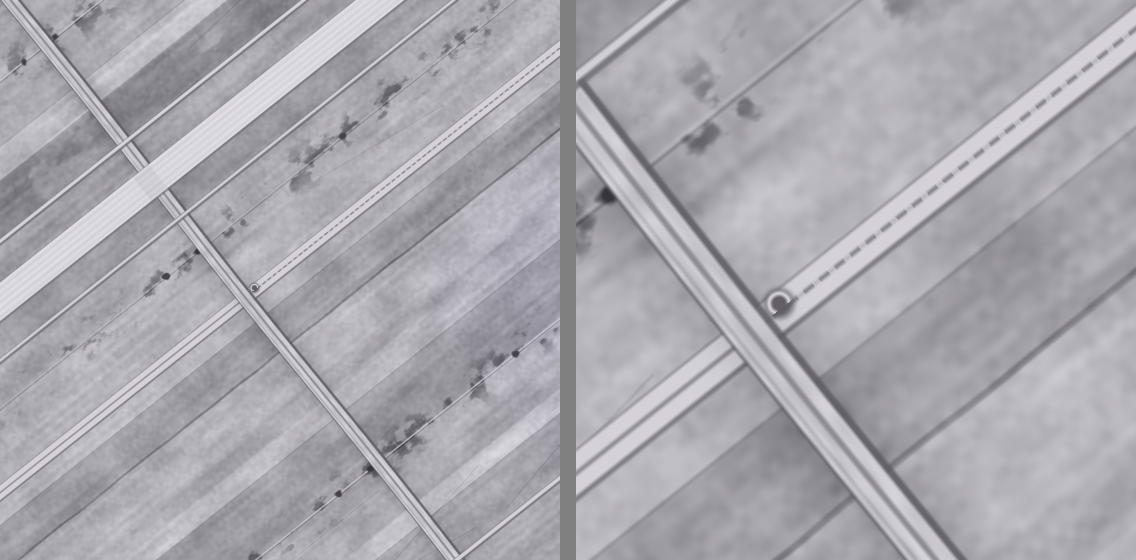
Left: the whole. Right: its middle third, enlarged.
Write a three.js fragment shader that draws this texture.

```glsl
// Weathered grey boards running diagonally, with pale battens, nail rows and one crossing rod.
varying vec2 vUv;

float hash(vec2 p) {
  vec3 q = fract(vec3(p.xyx) * 0.1031);
  q += dot(q, q.yzx + 33.33);
  return fract((q.x + q.y) * q.z);
}

float noise(vec2 p) {
  vec2 i = floor(p), f = fract(p);
  f = f * f * (3.0 - 2.0 * f);
  return mix(mix(hash(i), hash(i + vec2(1.0, 0.0)), f.x),
             mix(hash(i + vec2(0.0, 1.0)), hash(i + 1.0), f.x), f.y);
}

float fbm(vec2 p) {
  float sum = 0.0, amp = 0.5;
  for (int i = 0; i < 4; i++) {
    sum += amp * noise(p);
    p = p * 2.03 + 17.1;
    amp *= 0.5;
  }
  return sum;
}

// Soft stripe of half width w around d = 0
float stripe(float d, float w) {
  return 1.0 - smoothstep(w - 0.0015, w + 0.0015, abs(d));
}

// Soft board between a and b
float board(float v, float a, float b) {
  return smoothstep(a - 0.002, a + 0.002, v) - smoothstep(b - 0.002, b + 0.002, v);
}

// Pale wire with a dark line along each side
float wire(float tone, float d, float w, float pale) {
  tone = mix(tone, 0.43, 0.75 * stripe(d - 0.0015, w + 0.0025));
  return mix(tone, pale, stripe(d, w));
}

void main() {
  // u runs along the boards, v across them from the upper left
  vec2 p = vec2(vUv.x, 1.0 - vUv.y);
  float u = dot(p, vec2(0.783, -0.622));
  float v = dot(p, vec2(0.622, 0.783));
  vec2 g = vec2(u, v) + 5.0;

  // Board tones
  float tone = 0.675;
  tone += 0.06 * (board(v, 0.205, 0.252) + board(v, 0.92, 0.957) + board(v, 1.165, 1.2));
  tone -= 0.13 * board(v, 0.255, 0.335);
  tone -= 0.05 * (board(v, 0.34, 0.395) + board(v, 0.957, 1.067) + board(v, 1.2, 1.29));
  tone -= 0.06 * (board(v, 0.449, 0.502) + board(v, 0.735, 0.802));
  tone += 0.025 * (board(v, 0.571, 0.735) + board(v, 0.802, 0.92));

  // Grain along the boards, mottling and fine grit
  tone += 0.07 * (noise(g * vec2(5.0, 130.0)) - 0.5);
  tone += 0.05 * (noise(g * vec2(3.0, 38.0)) - 0.5);
  tone += 0.20 * (fbm(g * vec2(14.0, 22.0)) - 0.47);
  tone += 0.06 * (noise(g * 150.0) - 0.5);
  tone += 0.09 * board(v, 0.25, 0.34) * smoothstep(0.48, 0.56, fbm(g * vec2(9.0, 16.0)));

  // Seams between boards
  float seamWear = 0.45 + 0.55 * noise(g * vec2(16.0, 3.0));
  tone -= 0.26 * seamWear * stripe(v - 0.802 - 0.002 * noise(g * 20.0), 0.002);
  tone -= 0.13 * seamWear * (stripe(v - 0.735, 0.001) + stripe(v - 0.254, 0.001));
  tone -= 0.08 * (stripe(v - 0.205, 0.001) + stripe(v - 0.957, 0.001) + stripe(v - 1.2, 0.001));

  // Faint slanting scratches
  for (int i = 0; i < 9; i++) {
    float k = float(i);
    vec2 c = vec2(hash(vec2(k, 3.0)) - 0.4, 0.1 + 1.2 * hash(vec2(k, 8.0)));
    vec2 q = vec2(u, v) - c;
    float slope = 0.4 * (hash(vec2(k, 5.0)) - 0.5);
    tone -= 0.09 * stripe(q.y - slope * q.x, 0.0006) * stripe(q.x, 0.13);
  }

  // Nail rows: stains, thin wire and dark knots
  for (int i = 0; i < 3; i++) {
    float k = float(i);
    float d = v - (0.113 + 0.439 * k + 0.019 * k * k);
    float stain = smoothstep(0.53, 0.70, fbm(g * vec2(34.0, 48.0) + k * 9.0));
    tone -= 0.26 * stain * exp(-d * d * 1100.0);
    float paleWire = i == 1 ? 0.3 : 0.8;
    tone -= 0.14 * stripe(d - 0.0025, 0.001);
    tone = mix(tone, 0.80, paleWire * stripe(d, 0.0013));
    float shift = i == 0 ? 0.04 : 0.0;
    for (int j = 0; j < 3; j++) {
      float nailU = (j == 2 ? 0.328 : -0.075 + 0.072 * float(j)) + shift;
      float r = length(vec2(u - nailU, d) * vec2(0.85, 1.0));
      r += 0.004 * (noise(g * 160.0) - 0.5);
      tone = mix(tone, 0.27, 1.0 - smoothstep(0.003, 0.0075, r));
    }
  }

  // Double batten, perforated on the right side of the rod
  float batten = v - 0.689;
  tone = mix(tone, 0.45, 0.8 * stripe(batten - 0.001, 0.0125));
  tone = mix(tone, 0.83, stripe(batten, 0.0105));
  float dash = u > 0.02 ? 0.35 + 0.65 * step(0.4, fract(u * 85.0)) : 0.9;
  tone = mix(tone, 0.53, dash * stripe(batten, 0.0013));

  // Crossing rod with grooved middle and shaded sides
  float rod = u - 0.013 - 0.002 * sin(v * 7.0);
  tone -= 0.10 * exp(-rod * rod * 2200.0);
  tone = mix(tone, 0.37, 0.85 * stripe(rod - 0.0015, 0.0145));
  tone = mix(tone, 0.79 + 0.10 * (noise(g * vec2(200.0, 60.0)) - 0.5), stripe(rod, 0.0115));
  tone = mix(tone, 0.52, 0.85 * stripe(rod - 0.0015, 0.0018));
  tone -= 0.10 * stripe(rod + 0.0075, 0.001);

  // Clasp where the batten meets the rod
  float clasp = length(vec2(u - 0.036, v - 0.685));
  tone = mix(tone, 0.38, 1.0 - smoothstep(0.005, 0.012, clasp));
  tone = mix(tone, 0.85, stripe(clasp - 0.006, 0.0012) * step(v, 0.688));

  // Wires over the rod
  tone = wire(tone, v - 0.3375, 0.0028, 0.84);
  tone = wire(tone, v - 0.504, 0.0024, 0.82);
  tone = wire(tone, v - 1.29, 0.0032, 0.83);

  // Broad ribbed band on top, with a faint joint over the rod
  float rib = 0.855 + 0.022 * sin(v * 620.0) + 0.025 * (noise(g * vec2(4.0, 260.0)) - 0.5);
  rib -= 0.035 * stripe(u - 0.008, 0.018) + 0.03 * stripe(u + 0.01, 0.001);
  tone = mix(tone, 0.45, 0.7 * stripe(v - 0.4235, 0.0295));
  tone = mix(tone, rib, stripe(v - 0.422, 0.027));

  // Violet grey, cooler toward the right
  float cool = 0.025 * smoothstep(0.15, 0.5, u) * smoothstep(0.75, 0.95, v);
  gl_FragColor = vec4(clamp(tone + vec3(0.0, -0.009, 0.018 + cool), 0.0, 1.0), 1.0);
}
```
